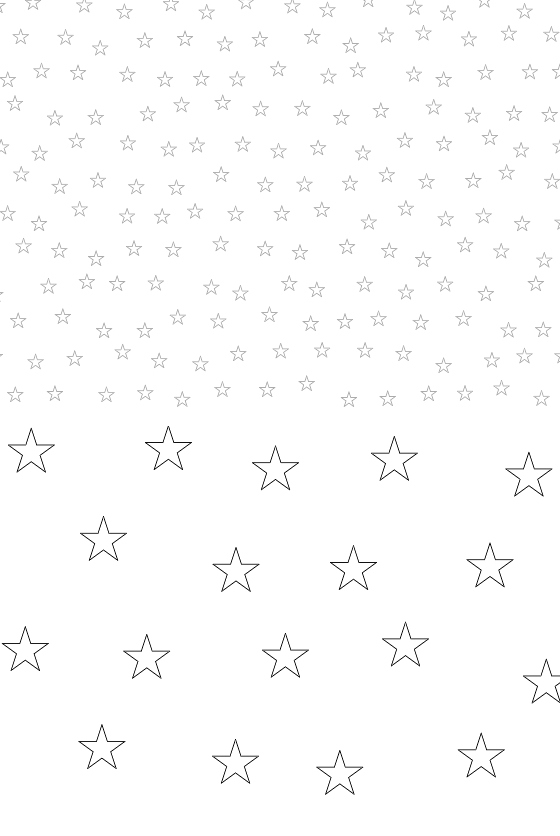
Top, the full canvas; bottom, a detail of the centre.
Write a Shadertoy shader that draws this pattern.

```glsl
// Small upright outlined stars scattered evenly on white.

vec2 hash22(vec2 p) {
    return fract(sin(vec2(dot(p, vec2(127.1, 311.7)), dot(p, vec2(269.5, 183.3)))) * 43758.5453);
}

// Distance to the outline of a five-pointed star with its tip upward
float starOutline(vec2 p, float radius) {
    const float sector = 0.628319; // half of one fifth of a turn
    float angle = abs(mod(atan(p.x, p.y) + sector, 2.0 * sector) - sector);
    vec2 folded = length(p) * vec2(cos(angle), sin(angle));
    vec2 tip = vec2(radius, 0.0);
    vec2 edge = radius * vec2(0.309, 0.2245) - tip; // from tip to notch
    vec2 fromTip = folded - tip;
    float along = clamp(dot(fromTip, edge) / dot(edge, edge), 0.0, 1.0);
    return length(fromTip - edge * along);
}

void mainImage(out vec4 fragColor, in vec2 fragCoord) {
    vec2 p = fragCoord / iResolution.y;
    float pixel = 1.0 / iResolution.y;
    vec2 cellSize = vec2(0.0989, 0.0857);

    // Nearest star on a staggered, jittered lattice
    float dist = 1.0;
    for (int y = -1; y <= 1; y++) {
        float row = floor(p.y / cellSize.y) + float(y);
        float stagger = 0.5 * mod(row, 2.0);
        for (int x = -1; x <= 1; x++) {
            float column = floor(p.x / cellSize.x - stagger) + float(x);
            vec2 random = hash22(vec2(column, row) + 3.7);
            float turn = 6.283185 * random.x;
            vec2 jitter = 0.023 * sqrt(random.y) * vec2(cos(turn), sin(turn));
            vec2 center = (vec2(column + stagger, row) + 0.5) * cellSize + jitter;
            dist = min(dist, starOutline(p - center, 0.0197));
        }
    }

    // Hairline stroke that fades when thinner than a pixel
    float lineWidth = 0.00082;
    float core = 0.5 * max(lineWidth - pixel, 0.0);
    float falloff = 1.0 - clamp((dist - core) / (0.85 * pixel), 0.0, 1.0);
    float ink = min(lineWidth / pixel, 1.0) * falloff;

    vec3 paper = vec3(1.0);
    vec3 stroke = vec3(0.02);
    fragColor = vec4(mix(paper, stroke, ink), 1.0);
}
```
